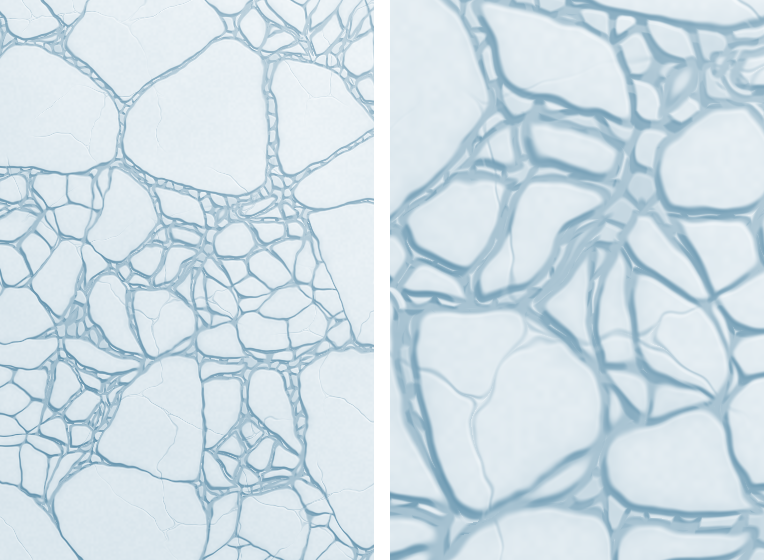
Left, the full canvas; right, a detail of the centre.
Reproduce this texture procedurally as a WebGL 2 fragment shader.

```glsl
#version 300 es
precision highp float;
// Cracked pack ice from above: large pale floes, rubble-filled blue channels, light from the upper right.

uniform vec2 u_resolution;
out vec4 fragColor;

const vec3 DEEP_WATER = vec3(0.34, 0.54, 0.65);
const vec3 SNOW = vec3(0.905, 0.937, 0.955);
const vec2 TO_LIGHT = vec2(0.5, 0.866);

vec2 hash2(vec2 cell) {
    vec3 q = fract(cell.xyx * vec3(0.1031, 0.1030, 0.0973));
    q += dot(q, q.yzx + 33.33);
    return fract((q.xx + q.yz) * q.zy);
}

float noise(vec2 p) {
    vec2 i = floor(p), f = fract(p);
    f = f * f * (3.0 - 2.0 * f);
    float low = mix(hash2(i).x, hash2(i + vec2(1, 0)).x, f.x);
    float high = mix(hash2(i + vec2(0, 1)).x, hash2(i + vec2(1, 1)).x, f.x);
    return mix(low, high, f.y);
}

float fbm(vec2 p) {
    float sum = 0.0, amplitude = 0.5;
    for (int i = 0; i < 5; i++) {
        sum += amplitude * noise(p);
        p = mat2(1.6, 1.2, -1.2, 1.6) * p + 3.7;
        amplitude *= 0.5;
    }
    return sum;
}

float smoothMin(float a, float b, float radius) {
    float h = max(radius - abs(a - b), 0.0) / radius;
    return min(a, b) - 0.25 * h * h * radius;
}

vec2 cellSite(vec2 cell) {
    return cell + 0.08 + 0.84 * hash2(cell);
}

// Voronoi cell: x = distance to its border with rounded corners, yz = cell id.
vec3 roundedCell(vec2 p, float sharpness) {
    vec2 base = floor(p), nearest = base, toNearest = vec2(8.0);
    for (int y = -1; y <= 1; y++)
    for (int x = -1; x <= 1; x++) {
        vec2 cell = base + vec2(x, y);
        vec2 r = cellSite(cell) - p;
        if (dot(r, r) < dot(toNearest, toNearest)) {
            toNearest = r;
            nearest = cell;
        }
    }
    float sum = 0.0;
    for (int y = -2; y <= 2; y++)
    for (int x = -2; x <= 2; x++) {
        if (x == 0 && y == 0) continue;
        vec2 r = cellSite(nearest + vec2(x, y)) - p;
        float border = dot(0.5 * (r + toNearest), normalize(r - toNearest));
        sum += exp(-sharpness * border);
    }
    return vec3(-log(sum) / sharpness, nearest);
}

// Inside distance of a floe; some floes break up again into smaller ones.
float floeDistance(vec2 p, float gap) {
    float dist = 1.0, scale = 2.9;
    for (int level = 0; level < 3; level++) {
        vec3 cell = roundedCell(p * scale + 4.3, 24.0);
        dist = smoothMin(dist, cell.x / scale - gap, 0.035 / scale);
        if (hash2(cell.yz + 17.0).y < 0.56) break;
        scale *= 1.9;
        gap *= 0.65;
    }
    return dist;
}

float iceHeight(vec2 p) {
    vec2 warp = vec2(fbm(p * 4.0), fbm(p * 4.0 + 19.0)) - 0.48;
    vec2 q = p + 0.12 * warp;

    // Floe plateaus: a steep rim and a gently worn shoulder
    float gap = mix(-0.0015, 0.012, smoothstep(0.3, 0.85, noise(p * 4.5 + 8.0)));
    float floe = floeDistance(q, gap);
    float height = 0.74 * smoothstep(0.0, 0.006, floe) + 0.26 * smoothstep(0.0, 0.026, floe);

    // Rubble in the channels
    vec3 chunk = roundedCell(q * 33.0, 13.0);
    float rubble = min(chunk.x / 33.0 - 0.001, -floe - 0.0015);
    float rubbleTop = mix(0.5, 0.8, hash2(chunk.yz + 5.0).x);
    height = max(height, rubbleTop * smoothstep(0.0, 0.004, rubble));

    // Hairline cracks and rough snow on the plateaus
    float fracture = roundedCell((p + 0.2 * warp) * 4.7 + 31.0, 40.0).x / 4.7;
    float crackMask = smoothstep(0.36, 0.6, noise(p * 6.0 + 40.0));
    float crack = crackMask * (1.0 - smoothstep(0.0, 0.003, abs(fracture)));
    float relief = 0.42 * (fbm(p * 11.0 + 2.0) - 0.48);
    return height + height * (relief - 0.36 * crack);
}

void main() {
    vec2 p = gl_FragCoord.xy / u_resolution.x;
    vec2 uv = gl_FragCoord.xy / u_resolution;

    float height = iceHeight(p);
    float slope = height - iceHeight(p + TO_LIGHT * 0.003);
    float shadow = smoothstep(0.15, 0.95, iceHeight(p + TO_LIGHT * 0.012) - height);

    // Brightness grows toward the upper right
    float daylight = smoothstep(0.1, 1.0, 0.4 * uv.x + 0.6 * uv.y);
    float floeTone = mix(0.92, 1.03, daylight);
    float waterTone = mix(0.5, 0.7, daylight);

    float tone = mix(waterTone, floeTone, smoothstep(0.0, 0.95, height));
    tone += 0.2 * clamp(slope, -0.5, 0.3);
    tone -= mix(0.34, 0.22, daylight) * shadow;
    tone += 0.035 * (noise(p * 150.0) - 0.5) + 0.06 * (fbm(p * 6.0 + 50.0) - 0.48);

    fragColor = vec4(mix(DEEP_WATER, SNOW, clamp(tone, 0.0, 1.08)), 1.0);
}
```
